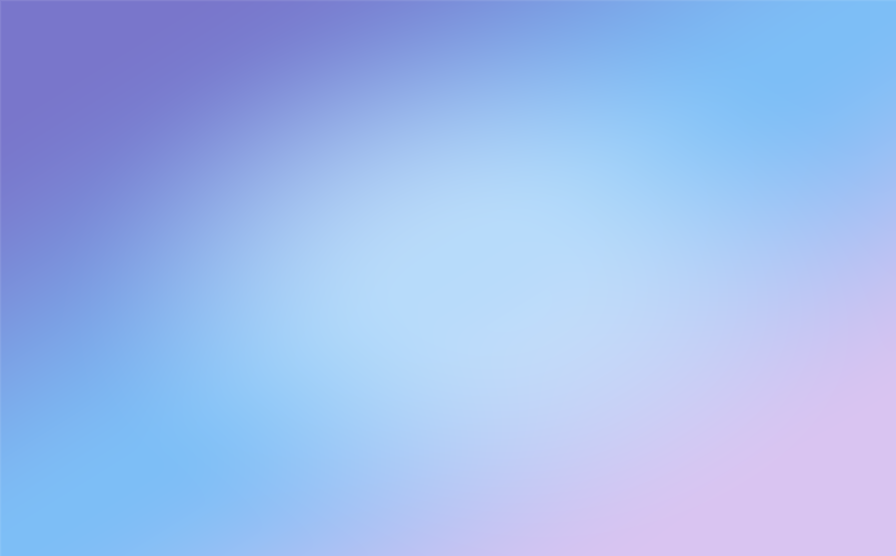
This background is drawn by a WebGL 1 fragment shader. Its source:

```glsl
precision highp float;
// Soft diagonal wash from violet through sky blue to pink, with a pale glow.
// The wash blends three colours along the corner-to-corner axis; the glow is
// a flat-topped ellipse of white laid over the middle.

uniform vec2 u_resolution;

#define VIOLET vec3(0.475, 0.463, 0.796)
#define SKY vec3(0.490, 0.745, 0.965)
#define PINK vec3(0.852, 0.768, 0.945)
#define VIOLET_END 0.10
#define SKY_CENTER 0.50
#define PINK_START 0.87
#define GLOW_CENTER vec2(0.535, 0.495)
#define GLOW_STRETCH vec2(1.10, 1.0)
#define GLOW_INNER 0.08
#define GLOW_OUTER 0.53
#define GLOW_STRENGTH 0.45
#define RIM_STRENGTH 0.10

// Three-colour blend, t running from the upper left to the lower right.
vec3 diagonalWash(float t) {
    vec3 color = mix(VIOLET, SKY, smoothstep(VIOLET_END, SKY_CENTER, t));
    return mix(color, PINK, smoothstep(SKY_CENTER, PINK_START, t));
}

// Coverage of the central light.
float centralGlow(vec2 uv) {
    float reach = length((uv - GLOW_CENTER) * GLOW_STRETCH);
    return 1.0 - smoothstep(GLOW_INNER, GLOW_OUTER, reach);
}

// Hairline highlight along the top and left edges.
float edgeRim(vec2 uv) {
    float aspect = u_resolution.x / u_resolution.y;
    float edgeDistance = min(uv.x * aspect, 1.0 - uv.y);
    return 1.0 - smoothstep(0.0, 0.004, edgeDistance);
}

void main() {
    vec2 uv = gl_FragCoord.xy / u_resolution;
    float diagonal = 0.5 * (uv.x + 1.0 - uv.y);

    vec3 color = diagonalWash(diagonal);
    color = mix(color, vec3(1.0), GLOW_STRENGTH * centralGlow(uv));
    color = mix(color, vec3(1.0), RIM_STRENGTH * edgeRim(uv));
    gl_FragColor = vec4(color, 1.0);
}
```
